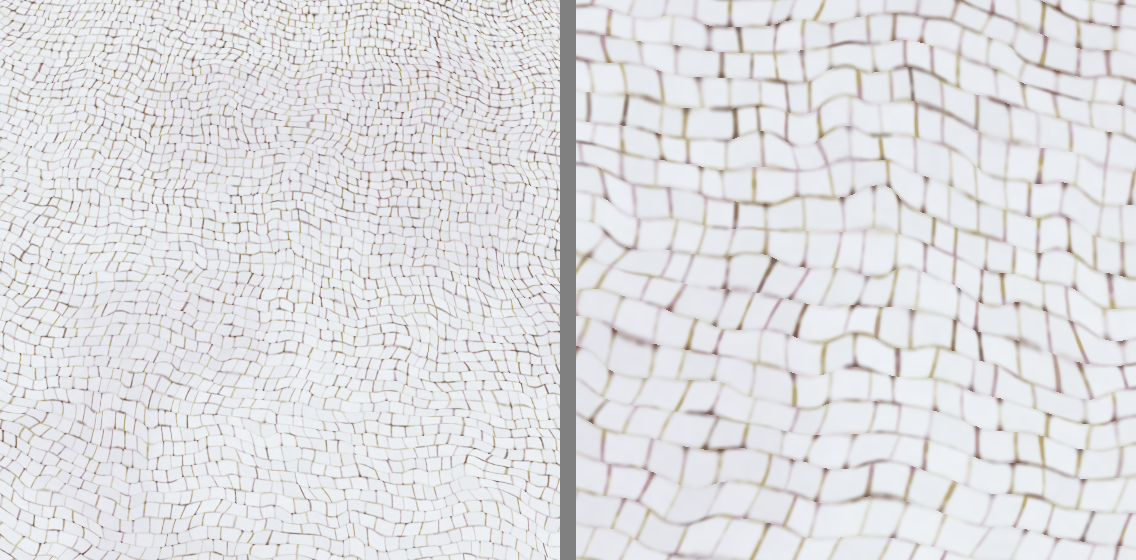
Left: the whole. Right: its middle third, enlarged.
A three.js fragment shader for this texture:

```glsl
// Pale mosaic of small white tiles in flowing rows with thin tinted grout.
varying vec2 vUv;

float hash(vec2 p) {
  return fract(sin(dot(p, vec2(127.1, 311.7))) * 43758.5453);
}

float noise(vec2 p) {
  vec2 i = floor(p);
  vec2 f = fract(p);
  f = f * f * f * (f * (f * 6.0 - 15.0) + 10.0);
  return mix(mix(hash(i), hash(i + vec2(1.0, 0.0)), f.x),
             mix(hash(i + vec2(0.0, 1.0)), hash(i + vec2(1.0, 1.0)), f.x), f.y);
}

// Stream function whose curl bends the rows
float stream(vec2 p) {
  return 0.0085 * noise(p * 3.3 + 4.7) + 0.0014 * noise(p * 8.0 + 21.3);
}

vec2 flow(vec2 p) {
  float e = 0.01;
  float dx = stream(p + vec2(e, 0.0)) - stream(p - vec2(e, 0.0));
  float dy = stream(p + vec2(0.0, e)) - stream(p - vec2(0.0, e));
  return vec2(dy, -dx) / (2.0 * e);
}

// Soft line profile, distance in canvas units
float groutLine(float d, float width) {
  return exp(-d * d / (width * width));
}

void main() {
  // Tilted, bent plane with tiles shrinking towards the top
  vec2 p = vUv + flow(vUv);
  p += vec2(-0.10 * (p.y - 0.5), 0.13 * (p.x - 0.5));
  float size = max(0.0240 - 0.0115 * p.y, 0.008);
  vec2 grid = vec2((p.x - 0.5) / size * 0.86, log(0.024 / size) / 0.0115);

  // Uneven hand-laid courses
  grid.y += 0.55 * (noise(grid * vec2(0.8, 0.5) + 9.0) - 0.5);
  grid.x += 0.60 * (noise(grid * 0.45 + 37.0) - 0.5);
  float row = floor(grid.y);
  float across = fract(grid.y);
  float x = grid.x + 9.0 * hash(vec2(row, 3.0));

  // Jittered, slightly tilted joint nearest to this point
  float joint = floor(x + 0.5);
  vec2 jointId = vec2(joint, row);
  float jointX = joint + 0.42 * (hash(jointId) - 0.5)
               + 0.22 * (hash(jointId + 51.0) - 0.5) * (across - 0.5);
  float sideDist = abs(x - jointX) * size / 0.86;
  float rowDist = min(across, 1.0 - across) * size;
  float rowEdge = floor(grid.y + 0.5);

  // Tile faces: cool white, faint lavender patches, slight tone changes
  vec2 tileId = vec2(joint - step(x, jointX), row);
  float patches = smoothstep(0.50, 0.85, noise(vUv * 5.0 + 14.0));
  vec3 color = mix(vec3(0.918, 0.934, 0.948), vec3(0.892, 0.896, 0.924), 0.75 * patches);
  color += 0.022 * (hash(tileId + 7.0) - 0.5);
  color += 0.010 * (noise(vUv * 170.0) - 0.5);

  // Grout strength changes by region, by joint and along the line
  float region = 0.70 + 0.50 * noise(vUv * 4.0 + 60.0);
  float grain = 0.55 + 0.75 * noise(vUv * 210.0 + 5.0);
  float sideStrength = mix(0.22, 0.95, pow(hash(jointId + 19.0), 1.5));
  float rowStrength = mix(0.12, 0.80, pow(noise(vec2(grid.x * 1.3, rowEdge * 7.3)), 1.8));
  float side = groutLine(sideDist, 0.0015);
  float course = groutLine(rowDist, 0.0016);

  // Tinted grout: pink, ochre and grey
  float hue = noise(vUv * 95.0 + 31.0);
  vec3 tint = mix(vec3(0.73, 0.62, 0.65), vec3(0.72, 0.66, 0.49), smoothstep(0.3, 0.7, hue));
  vec3 courseTint = mix(tint, vec3(0.74, 0.74, 0.73), 0.35);
  color = mix(color, courseTint, clamp(course * rowStrength * region * grain * 1.2, 0.0, 1.0));
  color = mix(color, tint, clamp(side * sideStrength * region * grain * 1.2, 0.0, 1.0));

  // Dark brown gaps where joints meet, and along a few open joints
  float corner = groutLine(sideDist, 0.0021) * groutLine(rowDist, 0.0032);
  float open = smoothstep(0.50, 0.95, hash(vec2(joint, rowEdge) + 83.0));
  float slit = side * smoothstep(0.86, 1.0, hash(jointId + 29.0)) * grain * 0.6;
  slit += course * smoothstep(0.68, 0.95, noise(vec2(grid.x, rowEdge * 5.1) + 70.0)) * grain * 0.5;
  vec3 gap = mix(vec3(0.45, 0.30, 0.25), vec3(0.44, 0.38, 0.36), hash(jointId + 41.0));
  color = mix(color, gap, clamp((corner * open * 0.85 + slit) * region, 0.0, 0.9));

  gl_FragColor = vec4(color, 1.0);
}
```
